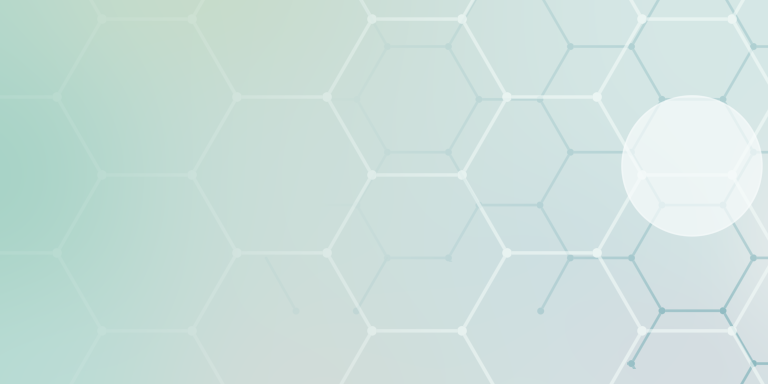
This background is drawn by a Shadertoy shader. Its source:

```glsl
// Pale mint-to-grey backdrop with two overlapping honeycomb meshes and a disc.
// Soft colour glows build the backdrop; each mesh is a folded hexagon distance
// field with dots at its corners, fading in from left to right.

const float ROOT3 = 1.7320508;

// Soft round weight that is 1 at the centre and falls off by the given radii.
float glow(vec2 p, vec2 centre, vec2 radii) {
    vec2 d = (p - centre) / radii;
    return exp(-dot(d, d));
}

// Antialiased coverage of a shape from its signed distance.
float cover(float dist) {
    float pixel = 1.0 / iResolution.y;
    return 1.0 - smoothstep(-0.75 * pixel, 0.75 * pixel, dist);
}

float segment(vec2 p, vec2 a, vec2 b) {
    vec2 ap = p - a, ab = b - a;
    return length(ap - ab * clamp(dot(ap, ab) / dot(ab, ab), 0.0, 1.0));
}

// Distances to the nearest edge (x) and corner (y) of a flat-topped honeycomb.
vec2 honeycomb(vec2 p, float side) {
    vec2 period = side * vec2(3.0, ROOT3);
    vec2 a = mod(p + 0.5 * period, period) - 0.5 * period;
    vec2 b = mod(p, period) - 0.5 * period;
    vec2 q = abs(dot(a, a) < dot(b, b) ? a : b);
    float edge = 0.5 * ROOT3 * side - max(q.y, 0.5 * (ROOT3 * q.x + q.y));
    float corner = min(length(q - vec2(side, 0.0)),
                       length(q - 0.5 * side * vec2(1.0, ROOT3)));
    return vec2(edge, corner);
}

// Lines joined by round dots.
float mesh(vec2 dist, float halfWidth, float dotRadius) {
    return max(0.8 * cover(dist.x - halfWidth), cover(dist.y - dotRadius));
}

// A loose line hanging from a mesh, with a dot at its free end.
float stub(vec2 p, vec2 start, vec2 end) {
    return mesh(vec2(segment(p, start, end), length(p - end)), 0.0035, 0.009);
}

vec3 backdrop(vec2 p) {
    vec3 col = mix(vec3(0.70, 0.845, 0.80), vec3(0.795, 0.87, 0.85),
                   smoothstep(-0.1, 0.85, p.x));
    col = mix(col, vec3(0.835, 0.905, 0.90), smoothstep(0.7, 1.8, p.x));
    col = mix(col, vec3(0.64, 0.82, 0.77), 0.75 * glow(p, vec2(-0.05, 0.55), vec2(0.32, 0.35)));
    col = mix(col, vec3(0.78, 0.86, 0.78), 0.75 * glow(p, vec2(0.50, 1.05), vec2(0.45, 0.28)));
    col = mix(col, vec3(0.73, 0.87, 0.85), 0.6 * glow(p, vec2(0.10, 0.0), vec2(0.40, 0.25)));
    col = mix(col, vec3(0.83, 0.86, 0.85), 0.7 * glow(p, vec2(0.80, -0.05), vec2(0.45, 0.30)));
    col = mix(col, vec3(0.79, 0.865, 0.88), 0.6 * glow(p, vec2(1.45, 0.32), vec2(0.40, 0.30)));
    col = mix(col, vec3(0.83, 0.85, 0.875), 0.7 * glow(p, vec2(1.80, 0.05), vec2(0.40, 0.25)));
    col = mix(col, vec3(0.91, 0.92, 0.925), 0.6 * glow(p, vec2(2.03, 0.38), vec2(0.13, 0.25)));
    return col;
}

void mainImage(out vec4 fragColor, in vec2 fragCoord) {
    vec2 p = fragCoord / iResolution.y;
    vec3 col = backdrop(p);

    // Fine teal mesh, cut away at the lower left
    float teal = mesh(honeycomb(p - vec2(1.565, 0.466), 0.1589), 0.0035, 0.009);
    float kept = max(step(0.318, p.y), step(1.632, p.x));
    kept *= max(step(0.04, p.y), step(1.85, p.x));
    teal *= kept * smoothstep(0.78, 1.15, p.x);
    teal = max(teal, stub(p, vec2(1.484, 0.328), vec2(1.408, 0.190)));
    teal = max(teal, stub(p, vec2(1.008, 0.328), vec2(0.928, 0.190)));
    teal = max(teal, 0.6 * stub(p, vec2(0.693, 0.328), vec2(0.771, 0.190)));
    float tealFade = 0.15 + 0.25 * smoothstep(1.0, 1.8, p.x)
                   + 0.35 * smoothstep(1.2, 1.9, p.x) * smoothstep(0.5, 0.1, p.y);
    col = mix(col, vec3(0.46, 0.68, 0.71), teal * tealFade);

    // Broad white mesh
    float white = mesh(honeycomb(p - vec2(1.086, 0.7474), 0.2344), 0.0045, 0.0125);
    float whiteFade = 0.12 + 0.65 * smoothstep(0.3, 1.5, p.x);
    col = mix(col, vec3(0.95, 0.98, 0.97), white * whiteFade);

    // Translucent disc with a slightly brighter rim
    float disc = length(p - vec2(1.802, 0.568)) - 0.184;
    col = mix(col, vec3(0.97, 0.985, 0.985), 0.70 * cover(disc));
    col = mix(col, vec3(1.0), 0.25 * cover(abs(disc + 0.002) - 0.002));

    fragColor = vec4(col, 1.0);
}
```
